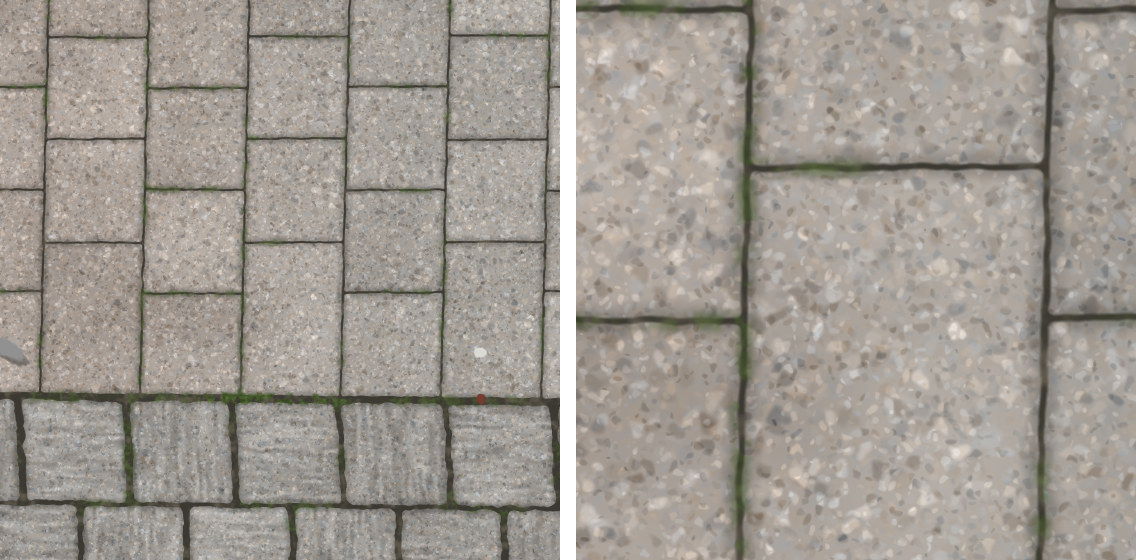
Left, the full canvas; right, a detail of the centre.
A Shadertoy shader for this texture:

```glsl
// Street paving: staggered columns of square aggregate pavers above two courses
// of rougher cobbles, split by dark mossy joints. Stones are rounded boxes in
// leaning grids; grain is scattered pebbles plus value noise.

const vec2  PAVER = vec2(0.1792, 0.183);       // column pitch, stone height
const float PAVER_X = 0.0872;                  // first column joint
const float PAVER_LEAN = 0.0235;
const vec2  PAVER_START = vec2(0.065, 0.156);  // first joint of even, odd columns
const float PAVER_LAST = 2.0;                  // this row reaches the kerb
const float PAVER_GAP = 0.0019;                // half width of a joint
const float KERB_TILT = 0.011;
const vec2  KERB = vec2(0.700, 0.7135);        // paver end, cobble start
const vec2  COURSE = vec2(0.8935, 0.9015);     // course 0 end, course 1 start
const vec2  COBBLE_PITCH = vec2(0.191, 0.1895);
const vec2  COBBLE_X = vec2(0.0325, 0.143);
const vec2  COBBLE_LEAN = vec2(0.052, 0.01);
const float COBBLE_GAP = 0.0062;
const float EDGE = 0.0013;                     // softness of stone edges

const vec3 PAVER_WARM = vec3(0.665, 0.622, 0.588);
const vec3 PAVER_COOL = vec3(0.660, 0.640, 0.615);
const vec3 COBBLE_GREY = vec3(0.605, 0.592, 0.572);
const vec3 JOINT_DARK = vec3(0.235, 0.225, 0.195);
const vec3 JOINT_SOIL = vec3(0.370, 0.345, 0.295);
const vec3 MOSS = vec3(0.255, 0.345, 0.150);

struct Stone { float dist; vec2 id; vec2 local; };

float hash(vec2 p) {
    vec3 q = fract(p.xyx * 0.1031);
    q += dot(q, q.yzx + 33.33);
    return fract((q.x + q.y) * q.z);
}

float noise(vec2 p) {
    vec2 i = floor(p), f = fract(p);
    f = f * f * (3.0 - 2.0 * f);
    return mix(mix(hash(i), hash(i + vec2(1, 0)), f.x),
               mix(hash(i + vec2(0, 1)), hash(i + 1.0), f.x), f.y);
}

float fbm(vec2 p) {
    return 0.55 * noise(p) + 0.3 * noise(p * 2.1 + 7.0) + 0.15 * noise(p * 4.3 + 19.0);
}

float roundBox(vec2 p, vec2 lo, vec2 hi, float r) {
    vec2 q = abs(p - 0.5 * (lo + hi)) - 0.5 * (hi - lo) + r;
    return length(max(q, 0.0)) + min(max(q.x, q.y), 0.0) - r;
}

// Soft pebbles, one per cell: x is brightness, y is warmth
vec2 aggregate(vec2 p, float density) {
    vec2 g = p * density, sum = vec2(0);
    g += 0.7 * vec2(noise(g * 1.3), noise(g * 1.3 + 31.0));
    for (int k = 0; k < 9; k++) {
        vec2 c = floor(g) + vec2(k % 3, k / 3) - 1.0;
        vec2 centre = c + 0.15 + 0.7 * vec2(hash(c + 3.7), hash(c + 51.3));
        float radius = mix(0.3, 0.72, hash(c + 17.1));
        float tone = 2.0 * hash(c + 83.9) - 1.0;
        float cover = smoothstep(radius, 0.4 * radius, length(g - centre));
        sum += cover * vec2(tone * (0.3 + 0.7 * abs(tone)), hash(c + 29.5) - 0.5);
    }
    return sum;
}

float paverJoint(vec2 id) {
    float start = mod(id.x, 2.0) < 0.5 ? PAVER_START.x : PAVER_START.y;
    return start + id.y * PAVER.y + 0.004 * (hash(id + 40.0) - 0.5);
}

Stone paverAt(vec2 p) {
    float x = p.x + PAVER_LEAN * p.y - PAVER_X;
    vec2 id = vec2(floor(x / PAVER.x), 0), below = vec2(0, 1);
    id.y = floor((p.y - paverJoint(id)) / PAVER.y);
    id.y += step(paverJoint(id + below), p.y) - step(p.y, paverJoint(id));
    id.y = min(id.y, PAVER_LAST);
    float bottom = id.y < PAVER_LAST ? paverJoint(id + below) - PAVER_GAP : KERB.x + KERB_TILT * p.x;
    vec2 q = vec2(x - id.x * PAVER.x, p.y);
    vec2 lo = vec2(PAVER_GAP, paverJoint(id) + PAVER_GAP);
    return Stone(roundBox(q, lo, vec2(PAVER.x - PAVER_GAP, bottom), 0.004), id, q);
}

Stone cobbleAt(vec2 p) {
    float y = p.y - KERB_TILT * p.x;
    int course = y > 0.5 * (COURSE.x + COURSE.y) ? 1 : 0;
    float top = course == 0 ? KERB.y : COURSE.y;
    float bottom = course == 0 ? COURSE.x : COURSE.y + 0.18;
    float pitch = COBBLE_PITCH[course];
    float x = p.x - COBBLE_X[course] - COBBLE_LEAN[course] * (y - top);
    vec2 id = vec2(floor(x / pitch), 20 + course);
    vec2 q = vec2(x - id.x * pitch, y);
    float gap = COBBLE_GAP * mix(0.8, 1.15, hash(id));
    return Stone(roundBox(q, vec2(gap, top), vec2(pitch - gap, bottom), 0.011), id, q);
}

// Coverage of an elliptical chip
float chip(vec2 p, vec2 centre, vec2 radii) {
    return smoothstep(1.15, 0.8, length((p - centre) / radii) + 0.3 * noise(p * 180.0) - 0.15);
}

void mainImage(out vec4 fragColor, in vec2 fragCoord) {
    vec2 p = vec2(fragCoord.x, iResolution.y - fragCoord.y) / iResolution.y;

    // Worn outlines: wobble the position, more for cobbles
    float kerbDist = p.y - KERB_TILT * p.x - 0.5 * (KERB.x + KERB.y);
    bool cobble = kerbDist > 0.0;
    vec2 wobble = vec2(fbm(p * 45.0), fbm(p * 45.0 + 60.0)) - 0.5;
    vec2 w = p + wobble * (cobble ? 0.009 : 0.0045);
    Stone stone;
    if (cobble) stone = cobbleAt(w); else stone = paverAt(w);

    // Stone face: base tone, blotches, pebbles, brushed cobble streaks
    vec2 coarse = aggregate(p, 95.0), fine = aggregate(p + 5.0, 190.0);
    vec3 face = cobble ? COBBLE_GREY : mix(PAVER_WARM, PAVER_COOL, smoothstep(0.1, 0.8, p.x));
    face += 0.05 * (hash(stone.id + 70.0) - 0.5) + 0.11 * (fbm(p * 9.0) - 0.5);
    face += (cobble ? 0.085 : 0.125) * coarse.x + 0.11 * fine.x;
    face += vec3(0.04, 0, -0.04) * (coarse.y + fine.y);
    if (cobble) {
        vec2 grain = mod(stone.id.x + stone.id.y, 2.0) < 0.5 ? vec2(22, 150) : vec2(150, 22);
        face += 0.16 * (noise(stone.local * grain + stone.id * 13.0) - 0.5);
    }
    face *= mix(0.8, 1.0, smoothstep(-0.001, 0.009 + 0.008 * fbm(p * 30.0), -stone.dist));

    // Joint filling: dark soil with crumbs
    vec3 joint = mix(JOINT_DARK, JOINT_SOIL, smoothstep(0.4, 0.85, fbm(p * 70.0)));
    vec3 color = mix(joint, face, smoothstep(EDGE, -EDGE, stone.dist));

    // Moss: tufts along the middle of the kerb, traces elsewhere
    float growth = smoothstep(0.22, 0.08, abs(p.x - 0.49)) * smoothstep(0.03, 0.006, abs(kerbDist));
    growth = max(growth, 0.55 * smoothstep(0.45, 0.7, noise(p * 11.0)));
    float tuft = smoothstep(0.42, 0.62, fbm(p * 85.0 + 4.0)) * smoothstep(-0.007, 0.001, stone.dist);
    color = mix(color, MOSS * (0.75 + 0.6 * noise(p * 200.0)), 0.85 * tuft * growth);

    // Litter: pale chip, red leaf, grey shard with shadow
    color = mix(color, vec3(0.86, 0.85, 0.83), chip(p, vec2(0.857, 0.630), vec2(0.012, 0.009)));
    color = mix(color, vec3(0.46, 0.23, 0.18), chip(p, vec2(0.859, 0.713), vec2(0.008, 0.010)));
    vec2 q = p - vec2(0, 0.5 * p.x);
    color = mix(color, vec3(0.36, 0.34, 0.32), 0.7 * chip(q, vec2(0.018, 0.622), vec2(0.034, 0.016)));
    color = mix(color, vec3(0.57), chip(q, vec2(0.008, 0.616), vec2(0.038, 0.016)));

    fragColor = vec4(color, 1.0);
}
```
